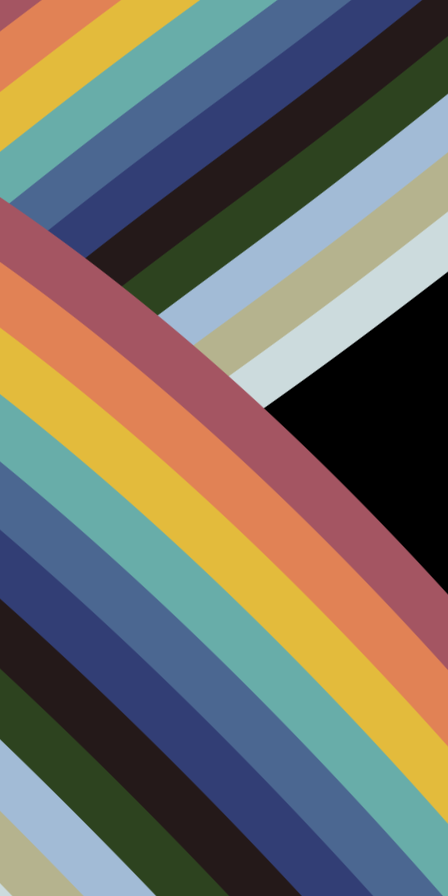
Write a Shadertoy shader that draws this background.

```glsl
// Two sweeping ribbons of eleven flat stripes over black: one rises behind,
// the other arcs down in front. Each point is turned into a stripe coordinate
// by inverting the family of stripe edges, then coloured from one palette.

const vec3 palette[12] = vec3[12](
    vec3(0.643, 0.333, 0.384), vec3(0.882, 0.510, 0.333),
    vec3(0.890, 0.733, 0.235), vec3(0.408, 0.678, 0.663),
    vec3(0.294, 0.404, 0.569), vec3(0.196, 0.243, 0.459),
    vec3(0.141, 0.098, 0.098), vec3(0.176, 0.263, 0.122),
    vec3(0.635, 0.733, 0.839), vec3(0.710, 0.702, 0.557),
    vec3(0.800, 0.859, 0.867), vec3(0.0));

// Smooth-edged palette lookup, one stripe per unit of t
vec3 stripes(float t, float width) {
    vec3 color = palette[0];
    for (int i = 1; i < 12; i++) {
        color = mix(color, palette[i], clamp((t - float(i)) / width + 0.5, 0.0, 1.0));
    }
    return color;
}

// Rising edges: the slope changes a little with the stripe, so refine the index
float backStripe(vec2 p) {
    float wave = 0.005 * sin(6.2832 * p.x);
    float t = 6.0;
    for (int i = 0; i < 4; i++) {
        float slope = 0.775 - 0.0018 * (t - 6.3) * (t - 6.3);
        t = 6.0 + (p.y - 0.341 + slope * (p.x - 0.5) + wave) / 0.1266;
    }
    return t;
}

// Falling arcs: edge height is quadratic in the stripe index, solved directly
float frontStripe(vec2 p) {
    float a = 0.00094;
    float b = 0.14375 + p.x * (0.036 - 0.012 * p.x);
    float c = 0.44 + p.x * (0.675 + 0.212 * p.x) - p.y;
    return -2.0 * c / (b + sqrt(max(b * b - 4.0 * a * c, 0.0)));
}

void mainImage(out vec4 fragColor, in vec2 fragCoord) {
    // x runs 0 to 1 rightwards, y runs 0 to 2 downwards
    vec2 uv = fragCoord / iResolution.xy;
    vec2 p = vec2(uv.x, 2.0 - 2.0 * uv.y);

    float back = backStripe(p);
    float front = frontStripe(p);
    float backWidth = max(fwidth(back), 1e-4);
    float frontWidth = max(fwidth(front), 1e-4);

    // Lay the front ribbon over the back one
    float cover = clamp(front / frontWidth + 0.5, 0.0, 1.0);
    vec3 color = mix(stripes(back, backWidth), stripes(front, frontWidth), cover);
    fragColor = vec4(color, 1.0);
}
```
